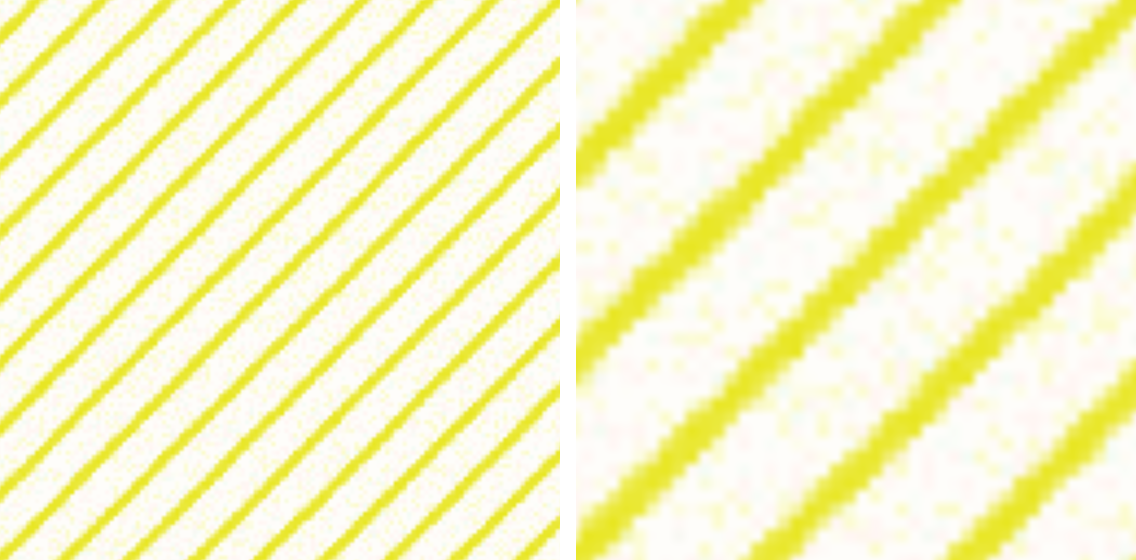
Left, the full canvas; right, a detail of the centre.
A Shadertoy shader for this pattern:

```glsl
// Thin yellow diagonal stripes on warm white, rising to the right.
// Stripes and faint colour specks are evaluated on a coarse grid of cells,
// then blended between cells for soft, slightly stepped edges.

const float CELLS = 128.0;          // grid cells across the canvas
const float PERIOD = 0.1164;        // stripe spacing along either axis
const float OFFSET = 0.0670;        // first stripe, measured from the top left
const float CORE = 0.066;           // solid half width, in periods
const float FADE = 0.170;           // outer half width, in periods
const float JITTER = 0.0050;        // per-cell edge roughness
const float WOBBLE = 0.0035;        // slow drift of the stripes
const float WOBBLE_SCALE = 14.0;    // drift bumps across the canvas

const vec3 PAPER = vec3(0.997, 0.993, 0.982);
const vec3 YELLOW = vec3(0.910, 0.902, 0.130);
const vec3 PALE_YELLOW = vec3(0.985, 0.985, 0.800);
const vec3 PALE_PINK = vec3(1.000, 0.955, 0.945);
const vec3 PALE_MINT = vec3(0.945, 0.985, 0.955);

float hash(vec2 p) {
    vec3 q = fract(p.xyx * vec3(0.1031, 0.1030, 0.0973));
    q += dot(q, q.yzx + 33.33);
    return fract((q.x + q.y) * q.z);
}

float valueNoise(vec2 p) {
    vec2 i = floor(p);
    vec2 f = smoothstep(0.0, 1.0, p - i);
    float low = mix(hash(i), hash(i + vec2(1.0, 0.0)), f.x);
    float high = mix(hash(i + vec2(0.0, 1.0)), hash(i + 1.0), f.x);
    return mix(low, high, f.y);
}

// Stripe coverage at a point, 0 to 1
float stripe(vec2 p, float roughness) {
    float s = p.x + 1.0 - p.y - OFFSET + roughness;
    s += WOBBLE * (valueNoise(p * WOBBLE_SCALE + 7.0) - 0.5);
    float d = abs(fract(s / PERIOD + 0.5) - 0.5);
    return 1.0 - smoothstep(CORE, FADE, d);
}

// Paper with rare, faint specks
vec3 speckledPaper(vec2 cell) {
    vec3 c = PAPER;
    c = mix(c, PALE_PINK, 0.8 * smoothstep(0.60, 1.0, hash(cell + 31.0)));
    c = mix(c, PALE_MINT, 0.8 * smoothstep(0.85, 1.0, hash(cell + 57.0)));
    c = mix(c, PALE_YELLOW, smoothstep(0.72, 1.0, hash(cell + 83.0)));
    return c;
}

vec3 cellColor(vec2 cell) {
    float roughness = JITTER * (hash(cell + 11.0) - 0.5);
    float ink = stripe((cell + 0.5) / CELLS, roughness);
    ink *= mix(0.88, 1.0, hash(cell + 101.0));
    return mix(speckledPaper(cell), YELLOW, ink);
}

void mainImage(out vec4 fragColor, in vec2 fragCoord) {
    vec2 uv = fragCoord / iResolution.y;

    // Smooth blend of the four nearest cells
    vec2 grid = uv * CELLS - 0.5;
    vec2 cell = floor(grid);
    vec2 f = smoothstep(0.0, 1.0, grid - cell);
    vec3 low = mix(cellColor(cell), cellColor(cell + vec2(1.0, 0.0)), f.x);
    vec3 high = mix(cellColor(cell + vec2(0.0, 1.0)), cellColor(cell + 1.0), f.x);

    fragColor = vec4(mix(low, high, f.y), 1.0);
}
```
